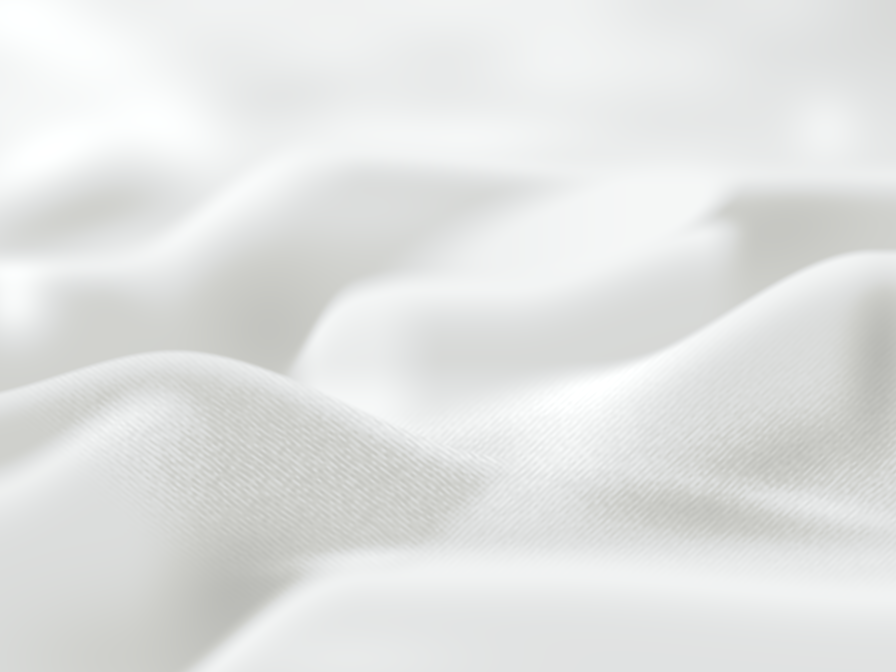
Reproduce this texture procedurally as a Shadertoy shader.

```glsl
// Draws softly lit folds of white twill cloth with a shallow depth of field.

float hash(vec2 cell) {
    vec3 q = fract(cell.xyx * vec3(0.1031, 0.1030, 0.0973));
    q += dot(q, q.yzx + 33.33);
    return fract((q.x + q.y) * q.z);
}

float valueNoise(vec2 p) {
    vec2 cell = floor(p), f = fract(p);
    f = f * f * (3.0 - 2.0 * f);
    float low = mix(hash(cell), hash(cell + vec2(1, 0)), f.x);
    float high = mix(hash(cell + vec2(0, 1)), hash(cell + vec2(1, 1)), f.x);
    return mix(low, high, f.y);
}

// Soft elliptical spot of light or shade.
float spot(vec2 p, vec2 center, vec2 radius, float angle) {
    float c = cos(angle), s = sin(angle);
    vec2 d = mat2(c, -s, s, c) * (p - center) / radius;
    return exp(-dot(d, d));
}

// Crest line built from a base height and two smooth slopes (start, end, height).
float crest(float x, float base, vec3 first, vec3 second) {
    return base + first.z * smoothstep(first.x, first.y, x)
                + second.z * smoothstep(second.x, second.y, x);
}

float cover(float depth, float blur) {
    return smoothstep(-blur, blur, depth);
}

// Light that falls off below a crest.
float rim(float depth, float width) {
    float d = max(depth, 0.0) / width;
    return exp(-d * d);
}

// Fine diagonal ribs, broken up by irregular threads.
float twill(vec2 p, float angle, float pitch) {
    vec2 along = vec2(cos(angle), sin(angle));
    vec2 q = vec2(dot(p, along), dot(p, vec2(-along.y, along.x))) / pitch;
    float rib = sin(6.28318 * (q.y + 0.4 * valueNoise(q * 0.25)));
    float thread = valueNoise(q * vec2(1.1, 2.0)) - 0.5;
    float resolved = smoothstep(1.2, 2.6, pitch * iResolution.y);
    return (0.55 * rib + 1.2 * thread) * resolved;
}

float backdrop(vec2 p) {
    float tone = 0.93 - 0.06 * smoothstep(0.8, 1.4, p.x) * smoothstep(0.75, 1.0, p.y);
    tone += 0.05 * (valueNoise(p * vec2(6.0, 11.0)) - 0.5);
    tone += 0.07 * spot(p, vec2(0.04, 0.94), vec2(0.14, 0.09), 0.0);
    tone += 0.08 * spot(p, vec2(0.05, 0.755), vec2(0.13, 0.045), 0.4);
    tone += 0.06 * spot(p, vec2(0.27, 0.80), vec2(0.10, 0.07), -0.6);
    tone += 0.05 * spot(p, vec2(1.23, 0.81), vec2(0.055, 0.055), 0.0);
    tone += 0.05 * spot(p, vec2(0.68, 0.80), vec2(0.16, 0.04), 0.0);
    tone -= 0.04 * spot(p, vec2(0.44, 0.86), vec2(0.13, 0.05), 0.2);
    return tone - 0.10 * spot(p, vec2(0.12, 0.675), vec2(0.17, 0.055), 0.25);
}

float farFold(vec2 p, float depth) {
    float slope = smoothstep(0.15, 0.28, p.x) * smoothstep(0.55, 0.38, p.x);
    float tone = mix(0.83, 0.95 + 0.025 * slope, rim(depth, 0.035 + 0.045 * slope));
    tone += 0.035 * spot(p, vec2(0.53, 0.69), vec2(0.20, 0.06), 0.0);
    tone -= 0.05 * spot(p, vec2(0.40, 0.51), vec2(0.09, 0.09), 0.0);
    tone -= 0.04 * spot(p, vec2(1.16, 0.66), vec2(0.12, 0.07), 0.3);
    tone += 0.14 * spot(p, vec2(0.02, 0.55), vec2(0.055, 0.055), 0.0);
    // Pale lobe turned toward the light.
    vec2 q = mat2(0.94, -0.34, 0.34, 0.94) * (p - vec2(0.855, 0.655)) / vec2(0.24, 0.072);
    float lobe = cover(1.0 - length(q), mix(0.5, 0.16, smoothstep(0.8, 1.05, p.x)));
    return mix(tone, 0.965 - 0.02 * smoothstep(0.95, 0.7, p.x), lobe);
}

float middleFold(vec2 p, float depth) {
    float body = mix(0.85, 0.92, smoothstep(0.66, 0.55, p.x));
    body += 0.05 * smoothstep(0.47, 0.39, p.y);
    return mix(body, 0.965, rim(depth, 0.055));
}

float rightHill(vec2 p, float depth) {
    float tone = mix(0.86, 0.96, rim(depth, 0.05));
    tone += 0.09 * spot(p, vec2(0.85, 0.36), vec2(0.15, 0.08), 0.7);
    tone -= 0.12 * spot(p, vec2(1.31, 0.47), vec2(0.045, 0.12), -0.1);
    tone -= 0.07 * spot(p, vec2(1.17, 0.32), vec2(0.14, 0.05), 0.3);
    tone -= 0.06 * spot(p, vec2(1.04, 0.235), vec2(0.18, 0.03), -0.15);
    tone += 0.05 * spot(p, vec2(1.20, 0.25), vec2(0.20, 0.02), -0.2);
    return tone + 0.05 * smoothstep(0.21, 0.16, p.y);
}

float leftHill(vec2 p, float depth) {
    float tone = mix(0.825, 0.92, rim(depth, 0.03));
    float lobeDepth = crest(p.x, 0.285, vec3(-0.04, 0.25, 0.13), vec3(0.25, 0.4, -0.08)) - p.y;
    float lobeSide = smoothstep(0.35, 0.18, p.x);
    tone += lobeSide * cover(lobeDepth, 0.03) * (0.04 + 0.085 * rim(lobeDepth, 0.06));
    tone -= 0.07 * spot(p, vec2(0.36, 0.13), vec2(0.10, 0.08), 0.5);
    tone -= 0.045 * spot(p, vec2(0.22, 0.02), vec2(0.20, 0.10), 0.0);
    return tone + 0.09 * spot(p, vec2(0.55, 0.168), vec2(0.13, 0.016), 0.08);
}

void mainImage(out vec4 fragColor, in vec2 fragCoord) {
    vec2 p = fragCoord / iResolution.y;
    float focus = exp(-pow((p.y - 0.30) / 0.14, 2.0));

    // Distances below each crest, ordered from far to near.
    float far = crest(p.x, 0.612, vec3(0.15, 0.47, 0.17), vec3(0.5, 1.0, -0.035)) - p.y;
    float middle = crest(p.x, 0.555, vec3(0.43, 0.62, 0.03), vec3(0.75, 1.08, 0.085)) - p.y;
    middle -= 0.11 * pow(smoothstep(0.56, 0.41, p.x), 2.0);
    float right = crest(p.x, 0.36, vec3(0.55, 0.95, 0.09), vec3(0.88, 1.3, 0.175)) - p.y;
    float left = crest(p.x, 0.405, vec3(-0.08, 0.26, 0.072), vec3(0.26, 0.78, -0.16)) - p.y;
    float front = crest(p.x, -0.1, vec3(0.1, 0.55, 0.265), vec3(0.8, 1.33, -0.035)) - p.y;

    float tone = mix(backdrop(p), farFold(p, far), cover(far, 0.025));
    float middleSpan = smoothstep(0.40, 0.48, p.x) * smoothstep(1.13, 1.04, p.x);
    tone = mix(tone, middleFold(p, middle), cover(middle, 0.022) * middleSpan);

    float rightBlur = mix(0.04, 0.008, smoothstep(0.75, 1.0, p.x));
    float rightTone = rightHill(p, right) + 0.03 * focus * twill(p, 0.75, 0.0078);
    tone = mix(tone, rightTone, cover(right, rightBlur));

    float leftSpan = cover(0.64 + 0.92 * (p.y - 0.19) - p.x, 0.035);
    float inFocus = focus * smoothstep(0.16, 0.36, p.x + p.y - 0.22);
    float leftTone = leftHill(p, left) + 0.036 * inFocus * twill(p, -0.65, 0.0078);
    tone = mix(tone, leftTone, cover(left, 0.005) * leftSpan);

    float frontTone = mix(0.885, 0.96, rim(front, 0.055));
    frontTone += 0.03 * spot(p, vec2(0.52, 0.02), vec2(0.16, 0.05), 0.0);
    tone = mix(tone, frontTone, cover(front, 0.03));

    // Warm shade, cool light.
    tone -= 0.015 * smoothstep(0.87, 0.81, tone);
    vec3 tint = mix(vec3(0.0, 0.004, -0.014), vec3(-0.005, 0.002, 0.001), smoothstep(0.79, 0.89, tone));
    fragColor = vec4(clamp(tone + tint, 0.0, 1.0), 1.0);
}
```
